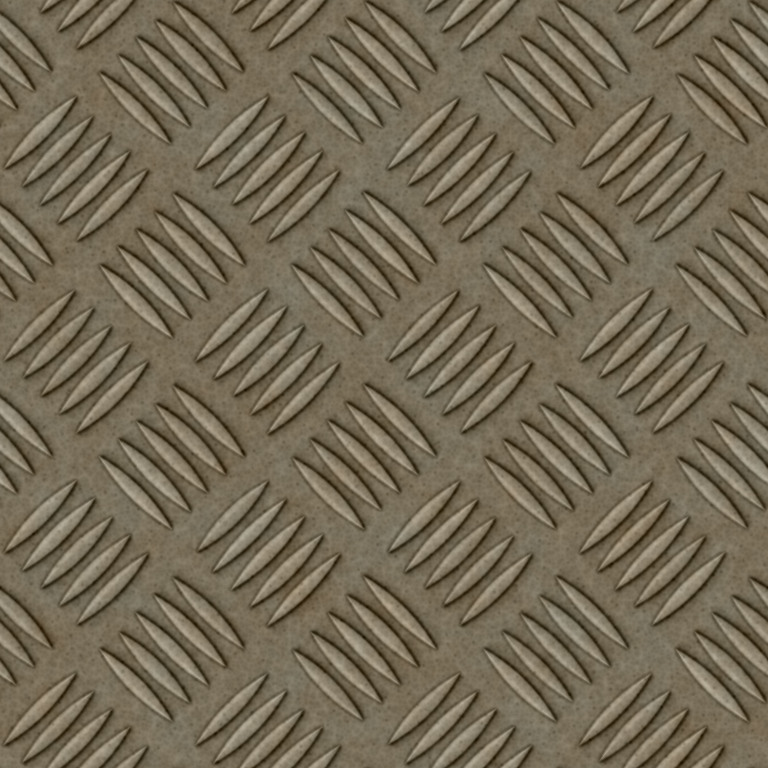
A Shadertoy shader for this texture:

```glsl
// Worn steel tread plate: groups of five raised lens-shaped bars, alternating in
// direction on a 4 by 4 lattice, lit from the left. Bars are parabolic lenses;
// grime comes from wrapping cellular noise and warped sines of whole frequency.

const float REPEATS = 4.0;
const float TAU = 6.2831853;

vec2 hash2(vec2 p) {
    vec2 k = vec2(dot(p, vec2(127.1, 311.7)), dot(p, vec2(269.5, 183.3)));
    return fract(sin(k) * 4375.85);
}

// Squared bell curve centred on 0
float bell(float x, float width) {
    return exp(-x * x / (width * width));
}

// Distance to the nearest scattered point, wrapping after n cells
float cellNoise(vec2 uv, float n) {
    vec2 p = uv * n, base = floor(p);
    float nearest = 2.0;
    for (int y = -1; y <= 1; y++)
    for (int x = -1; x <= 1; x++) {
        vec2 c = base + vec2(x, y);
        nearest = min(nearest, length(c + hash2(mod(c, n)) - p));
    }
    return nearest;
}

// Broad cloudy stains, roughly -1 to 1
float stains(vec2 uv) {
    vec2 p = TAU * uv;
    float sum = 0.0, amp = 0.6;
    for (int i = 1; i <= 4; i++) {
        float f = float(i * i + 1), ph = 2.3 * float(i);
        vec2 warp = 1.6 * sin((f + 1.0) * p.yx + ph);
        sum += amp * sin(f * p.x + warp.x + ph) * sin((f - 1.0) * p.y + warp.y - ph);
        amp *= 0.75;
    }
    return sum;
}

// Brightness change from one bar; q.x runs along it, q.y towards its shaded side
float barTone(vec2 q, vec2 rnd, float aa) {
    float halfLength = 0.262 + 0.012 * (rnd.x - 0.5);
    float t = q.x / halfLength;
    float w = (0.036 + 0.005 * (rnd.y - 0.5)) * (1.0 - t * t);
    float d = max(abs(q.y) - w, abs(q.x) - halfLength);
    float body = 1.0 - smoothstep(-aa, aa, d);
    float side = clamp(q.y / max(w, 0.006), -1.0, 1.0);
    float within = 1.0 - smoothstep(0.94, 1.08, abs(t));

    // Dark crease and soft shadow on the right, thin crease on the left
    float crease = bell(q.y - w - 0.007, 0.012);
    float softShadow = bell(q.y - w - 0.02, 0.028);
    float leftCrease = bell(q.y + w + 0.009, 0.009);
    float shade = within * (0.23 * crease + 0.07 * softShadow + 0.10 * leftCrease);

    // Rounded face with a bright worn rim
    float rim = bell(side + 0.55, 0.35);
    float face = 0.075 - 0.035 * side + 0.075 * rim + 0.04 * (rnd.x - 0.5);
    return body * face - shade * (1.0 - 0.5 * body);
}

void mainImage(out vec4 fragColor, in vec2 fragCoord) {
    vec2 uv = fragCoord / iResolution.xy;
    float aa = max(REPEATS / iResolution.y, 0.007);

    // Two crossed groups per repeat
    float relief = 0.0;
    for (int g = 0; g < 2; g++) {
        float k = float(g), lean = 1.0 - 2.0 * k;
        vec2 p = uv * REPEATS - vec2(0.396, 0.12) - 0.5 * k;
        vec2 id = floor(p + 0.5), q = p - id;
        vec2 seed = mod(id, REPEATS) + 7.0 * k;
        q = 0.70711 * vec2(q.x + lean * q.y, q.x - lean * q.y);
        for (int i = -2; i <= 2; i++) {
            vec2 rnd = hash2(seed + 13.0 * float(i + 3));
            vec2 offset = vec2(0.012 * (rnd.y - 0.5), 0.133 * float(i));
            relief += barTone(q - offset, rnd, aa);
        }
    }

    // Mottled grime: blotches, grit and fine grain
    float stain = stains(uv);
    float blotch = cellNoise(uv + 0.006 * sin(TAU * 9.0 * uv.yx), 36.0) - 0.5;
    float grit = cellNoise(uv, 90.0) - 0.5;
    float grain = cellNoise(uv.yx, 170.0) - 0.5;
    float grime = 0.016 * stain + 0.045 * blotch + 0.06 * grit + 0.06 * grain;
    float pits = 1.0 - smoothstep(0.04, 0.16, cellNoise(uv + 0.37, 48.0));

    // Warm steel, shifted towards grey-green in the stained areas
    vec3 steel = vec3(0.49, 0.45, 0.37) + relief + grime - 0.05 * pits;
    steel += vec3(-0.012, 0.002, 0.012) * stain;
    fragColor = vec4(clamp(steel, 0.0, 1.0), 1.0);
}
```
